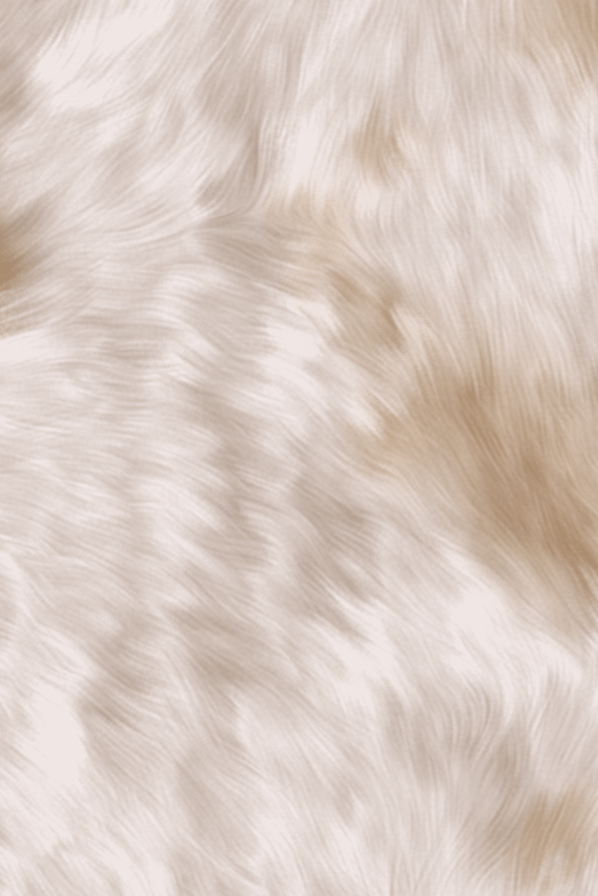
Write a Shadertoy shader that draws this texture.

```glsl
// Soft cream fur with tan patches and shaded folds.
// Gradient noise is smeared along a flow field in two crossing layers of hair;
// soft ellipses, frayed by those hairs, place the folds and the tan patches.

const vec3 SHADOW_FUR = vec3(0.70, 0.62, 0.56);
const vec3 LIGHT_FUR  = vec3(0.935, 0.895, 0.885);
const vec3 DEEP_TAN   = vec3(0.65, 0.52, 0.39);
const vec3 PALE_TAN   = vec3(0.88, 0.80, 0.73);

const float BASE_TONE     = 0.83;
const float HAIR_SCALE    = 125.0;  // hairs across the canvas width
const float TUFT_SCALE    = 26.0;
const float FOLD_SCALE    = 5.0;
const float HAIR_CONTRAST = 0.85;
const float TUFT_CONTRAST = 0.46;
const float FOLD_CONTRAST = 0.50;
const float SHADE_DEPTH   = 0.58;
const float TAN_DEPTH     = 0.45;
const float PATCH_GAIN    = 1.35;
const float FRAY          = 0.13;   // how far hairs ruffle patch edges
const float CROSSING      = 0.13;   // angle of each hair layer off the lay
const float STEP_LENGTH   = 0.0068;
const int   STEPS         = 8;      // steps traced each way along a hair

// Lay of the fur: x, y, angle in radians (unit = canvas width).
const int GUIDES = 13;
const vec3 LAY[GUIDES] = vec3[](
    vec3(0.12, 1.36, 0.85), vec3(0.08, 1.02, 0.50), vec3(0.10, 0.78, -0.20),
    vec3(0.10, 0.45, -0.55), vec3(0.12, 0.08, -0.95), vec3(0.48, 1.35, 1.25),
    vec3(0.43, 0.95, -0.40), vec3(0.47, 0.60, -0.62), vec3(0.47, 0.10, -0.95),
    vec3(0.88, 1.30, 1.85), vec3(0.86, 0.87, 1.88), vec3(0.74, 0.46, 2.35),
    vec3(0.88, 0.15, 1.10));

// Soft ellipses: centre, radii.
const int PATCHES = 10;
const vec4 FOLDS[PATCHES] = vec4[](
    vec4(0.00, 1.38, 0.07, 0.16), vec4(0.01, 1.08, 0.08, 0.11),
    vec4(0.41, 1.04, 0.06, 0.10), vec4(0.42, 1.30, 0.05, 0.14),
    vec4(0.22, 0.80, 0.035, 0.22), vec4(0.20, 0.40, 0.045, 0.14),
    vec4(0.39, 0.74, 0.04, 0.18), vec4(0.36, 0.38, 0.055, 0.14),
    vec4(0.54, 0.57, 0.06, 0.14), vec4(0.79, 0.24, 0.08, 0.12));
const vec4 TANS[PATCHES] = vec4[](
    vec4(0.64, 1.26, 0.06, 0.05), vec4(0.54, 1.11, 0.06, 0.06),
    vec4(0.62, 0.98, 0.06, 0.07), vec4(0.67, 0.77, 0.06, 0.05),
    vec4(0.78, 0.81, 0.12, 0.13), vec4(0.92, 0.72, 0.14, 0.13),
    vec4(0.97, 0.58, 0.10, 0.09), vec4(0.97, 1.46, 0.12, 0.08),
    vec4(0.93, 0.08, 0.08, 0.06), vec4(-0.03, 1.05, 0.05, 0.10));

vec2 gradientAt(vec2 cell) {
    vec3 h = fract(cell.xyx * vec3(0.1031, 0.1030, 0.0973));
    h += dot(h, h.yzx + 33.33);
    float a = 6.2832 * fract((h.x + h.y) * h.z);
    return vec2(cos(a), sin(a));
}

float gradientNoise(vec2 p) {
    vec2 c = floor(p), f = p - c;
    vec2 u = f * f * f * (f * (f * 6.0 - 15.0) + 10.0);
    vec2 e = vec2(0.0, 1.0);
    float low  = mix(dot(gradientAt(c), f), dot(gradientAt(c + e.yx), f - e.yx), u.x);
    float high = mix(dot(gradientAt(c + e), f - e), dot(gradientAt(c + 1.0), f - 1.0), u.x);
    return mix(low, high, u.y);
}

// Blend the guides as doubled angles, since hair has no front or back.
vec2 furDirection(vec2 p, float offset) {
    vec2 blend = vec2(0.0);
    for (int i = 0; i < GUIDES; i++) {
        vec2 d = p - LAY[i].xy;
        float a = 2.0 * LAY[i].z;
        blend += exp(-18.0 * dot(d, d)) * vec2(cos(a), sin(a));
    }
    float angle = 0.5 * atan(blend.y, blend.x) + offset;
    angle += 0.6 * gradientNoise(p * 8.0 + 3.7 + 20.0 * offset);
    return vec2(cos(angle), sin(angle));
}

// Average hair (x) and tuft (y) noise along the streamline through p.
vec2 smearAlongFur(vec2 p, float offset) {
    vec2 sum = vec2(0.0);
    float total = 0.0;
    vec2 seed = vec2(11.3, 5.1) + 90.0 * offset;
    vec2 start = furDirection(p, offset);
    for (int side = -1; side <= 1; side += 2) {
        vec2 q = p, heading = start * float(side);
        for (int i = 0; i < STEPS; i++) {
            float t = float(i) / float(STEPS);
            float weight = 1.0 - t * t;
            sum += weight * vec2(gradientNoise(q * HAIR_SCALE + seed),
                                 gradientNoise(q * TUFT_SCALE + seed.yx));
            total += weight;
            q += heading * STEP_LENGTH;
            vec2 next = furDirection(q, offset);
            heading = dot(next, heading) < 0.0 ? -next : next;
        }
    }
    return sum / total;
}

float patchCover(vec2 p, vec4 patches[PATCHES]) {
    float sum = 0.0;
    for (int i = 0; i < PATCHES; i++) {
        vec2 d = (p - patches[i].xy) / patches[i].zw;
        sum += exp(-dot(d, d));
    }
    return 1.0 - exp(-PATCH_GAIN * sum);
}

void mainImage(out vec4 fragColor, in vec2 fragCoord) {
    vec2 p = fragCoord / iResolution.x;
    vec2 over = smearAlongFur(p, CROSSING), under = smearAlongFur(p, -CROSSING);
    vec2 strand = 0.7 * (over + under);

    // Ruffle patch edges by the layers' difference, which is independent of their sum.
    vec2 ruffle = 0.7 * (over - under);
    vec2 wobble = vec2(gradientNoise(p * 9.0), gradientNoise(p * 9.0 + 19.0));
    vec2 frayed = p + FRAY * (ruffle.x + ruffle.y) * vec2(0.7, -1.0) + 0.06 * wobble;
    float shade = patchCover(frayed, FOLDS);
    float tanned = patchCover(frayed, TANS);

    // Light and dark of hairs, tufts and folds.
    vec2 foldPoint = frayed * FOLD_SCALE * vec2(1.4, 0.8);
    float folds = gradientNoise(foldPoint + 7.9) + 0.5 * gradientNoise(foldPoint * 2.3);
    float tone = BASE_TONE - SHADE_DEPTH * shade - TAN_DEPTH * tanned;
    tone += dot(strand, vec2(HAIR_CONTRAST, TUFT_CONTRAST)) + FOLD_CONTRAST * folds;
    tone -= 0.08 * smoothstep(0.55, 1.0, p.x);
    tone = clamp(tone, 0.0, 1.03);

    vec3 creamFur = mix(SHADOW_FUR, LIGHT_FUR, tone);
    vec3 tanFur = mix(DEEP_TAN, PALE_TAN, tone);
    fragColor = vec4(mix(creamFur, tanFur, tanned), 1.0);
}
```
